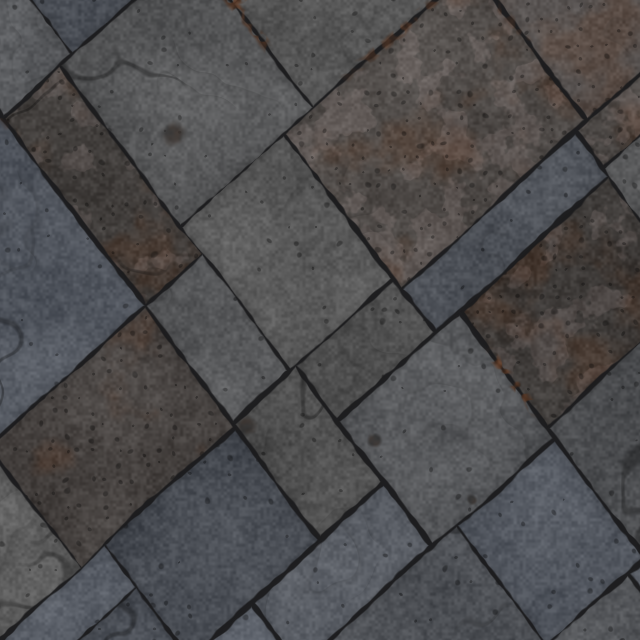
Reproduce this texture procedurally as a WebGL 2 fragment shader.

```glsl
#version 300 es
precision highp float;
// Draws diagonal paving of irregular slate slabs with dark, worn joints.

#define STONES 4.1          // mean slabs across the canvas
#define JITTER 0.42         // spread of slab sizes, below 0.5
#define JOINT 0.0031        // half width of a joint
#define BRIGHTNESS 1.0
#define TONE_SPREAD 0.15    // brightness change between slabs
#define MOTTLE 0.13
#define GRAIN 0.075
#define PIT_DENSITY 0.28
#define CRACK_DEPTH 0.30
#define RUST vec3(0.37, 0.23, 0.15)
#define JOINT_COLOR vec3(0.105, 0.105, 0.112)

uniform vec2 u_resolution;
out vec4 fragColor;

float hash(vec2 p) {
    vec3 q = fract(vec3(p.xyx) * 0.1031);
    q += dot(q, q.yzx + 33.33);
    return fract((q.x + q.y) * q.z);
}

float noise(vec2 p) {
    vec2 i = floor(p), f = fract(p);
    f = f * f * (3.0 - 2.0 * f);
    vec2 e = vec2(0.0, 1.0);
    return mix(mix(hash(i), hash(i + e.yx), f.x),
               mix(hash(i + e.xy), hash(i + e.yy), f.x), f.y);
}

float fbm(vec2 p) {
    float sum = 0.0, amp = 0.53;
    for (int k = 0; k < 4; k++) {
        sum += amp * noise(p);
        p = mat2(1.6, 1.2, -1.2, 1.6) * p + 7.3;
        amp *= 0.5;
    }
    return sum;
}

// Scattered round spots, one at most per unit cell
float spots(vec2 p, float density) {
    vec2 cell = floor(p);
    vec2 centre = 0.3 + 0.4 * vec2(hash(cell + 3.0), hash(cell + 19.0));
    float radius = mix(0.09, 0.24, hash(cell + 41.0));
    float d = length(fract(p) - centre);
    return step(hash(cell + 67.0), density) * (1.0 - smoothstep(radius * 0.5, radius * 1.2, d));
}

float shift(vec2 corner) {
    return JITTER * (2.0 * hash(corner + 11.0) - 1.0);
}

// Interlocking rectangles: corners carry alternating horizontal and vertical edges.
// Returns the slab id and the distance to its nearest edge.
vec3 findSlab(vec2 p) {
    vec3 best = vec3(0.0, 0.0, -9.0);
    for (int y = -1; y <= 1; y++)
    for (int x = -1; x <= 1; x++) {
        vec2 id = floor(p) + vec2(x, y);
        float a = shift(id), b = shift(id + vec2(1, 0));
        float c = shift(id + vec2(0, 1)), d = shift(id + 1.0);
        bool even = mod(id.x + id.y, 2.0) < 0.5;
        vec2 low = id + (even ? vec2(c, a) : vec2(a, b));
        vec2 high = id + 1.0 + (even ? vec2(b, d) : vec2(d, c));
        vec2 inside = min(p - low, high - p);
        float edge = min(inside.x, inside.y);
        if (edge > best.z) best = vec3(id, edge);
    }
    return best;
}

vec3 slabColor(vec2 uv, vec2 id) {
    vec2 p = uv + 13.0 * vec2(hash(id + 5.0), hash(id + 29.0));
    float kind = hash(id + 53.0), tone = hash(id + 83.0);
    float brown = smoothstep(0.70, 0.76, kind);
    float flaky = step(0.90, kind);

    // Base tint and broad stains
    vec3 col = mix(vec3(0.338, 0.338, 0.338), vec3(0.318, 0.336, 0.368), smoothstep(0.15, 0.5, kind));
    col = mix(col, vec3(0.318, 0.298, 0.288), brown);
    col *= 1.0 + TONE_SPREAD * (2.0 * tone - 1.0);
    float stain = fbm(p * 8.0);
    col += MOTTLE * (stain - 0.5);
    col = mix(col, RUST, brown * 0.32 * smoothstep(0.5, 0.75, fbm(p * 11.0 + 4.0)));
    col += flaky * vec3(0.07, 0.06, 0.06) * (smoothstep(0.5, 0.58, fbm(p * 26.0)) - 0.45);

    // Fine grain
    col += GRAIN * (noise(p * 210.0) - 0.5) + 0.7 * GRAIN * (noise(p * 95.0) - 0.5);

    // Layered ledges and thin cracks
    float layer = fract(fbm(p * 4.5 + 2.0) * 7.0);
    float ledge = smoothstep(0.0, 0.08, layer) * exp(-7.0 * layer);
    float worn = smoothstep(0.54, 0.72, noise(p * 7.0 + 31.0)) * step(0.35, tone);
    col *= 1.0 - 0.6 * CRACK_DEPTH * worn * ledge;
    float crack = 1.0 - smoothstep(0.002, 0.012, abs(fbm(p * 3.5 + 17.0) - 0.5));
    col *= 1.0 - CRACK_DEPTH * crack * step(0.6, hash(id + 97.0)) * smoothstep(0.4, 0.55, noise(p * 5.0));

    // Small pits and rare larger hollows
    vec2 warped = p + 0.006 * vec2(noise(p * 60.0), noise(p * 60.0 + 9.0));
    float pits = spots(warped * 48.0, PIT_DENSITY * (0.5 + brown));
    float hollow = spots(warped * 12.0, 0.025);
    col *= 1.0 - 0.32 * pits;
    return mix(col, mix(vec3(0.17), RUST, 0.3 * noise(p * 110.0)), 0.75 * hollow);
}

void main() {
    vec2 uv = gl_FragCoord.xy / u_resolution.y;
    float pixel = 1.0 / u_resolution.y;

    // Slab axes, slightly off square, with uneven hand-cut edges
    mat2 toSlabs = inverse(mat2(0.743, 0.669, -0.602, 0.799));
    vec2 bend = vec2(noise(uv * 9.0), noise(uv * 9.0 + 23.0)) - 0.5;
    vec3 slab = findSlab(toSlabs * (uv + 0.006 * bend) * STONES + vec2(6.3, 14.7));
    float edge = slab.z / STONES + 0.0035 * (noise(uv * 65.0) - 0.5);

    vec3 col = slabColor(uv, slab.xy) * BRIGHTNESS;
    col *= 1.0 - 0.16 * exp(-max(edge, 0.0) / 0.007);

    // Dark joints of changing width, with rusty debris in places
    float width = JOINT * mix(0.35, 1.5, noise(uv * 8.0 + 5.0));
    float soft = max(0.0016, pixel);
    float debris = smoothstep(0.72, 0.86, noise(uv * 5.0 + 47.0));
    float crumbs = smoothstep(0.35, 0.65, noise(uv * 100.0));
    float joint = 1.0 - smoothstep(width - soft, width + soft, edge);
    col = mix(col, JOINT_COLOR, 0.95 * joint);
    float litter = debris * crumbs * (1.0 - smoothstep(0.003, 0.011, edge));
    col = mix(col, RUST * (0.6 + 0.6 * noise(uv * 150.0)), 0.8 * litter);
    fragColor = vec4(clamp(col, 0.0, 1.0), 1.0);
}
```
